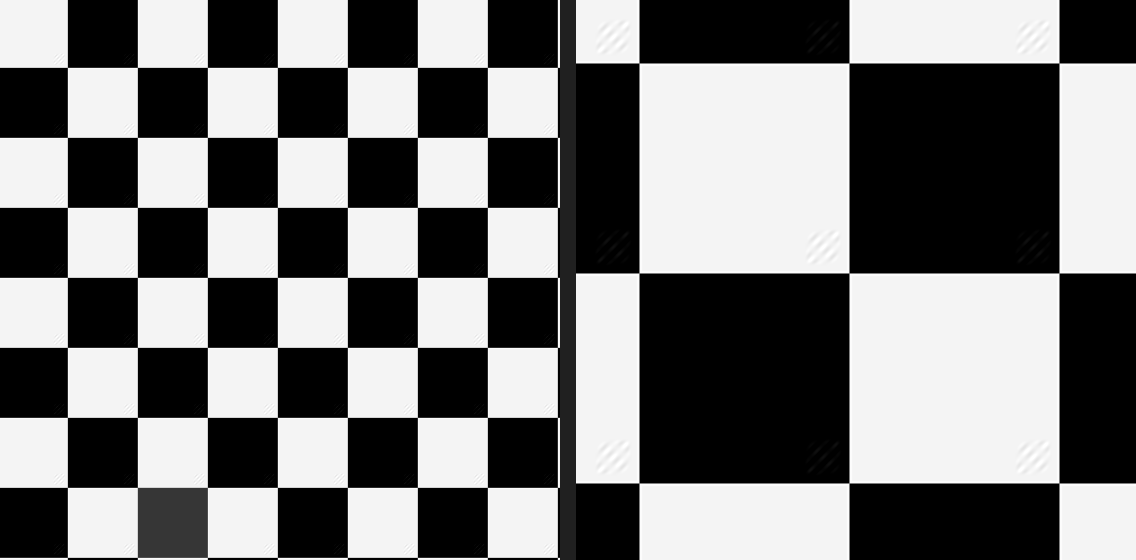
Left: the whole. Right: its middle third, enlarged.
Give the GLSL for this pattern, as a WebGL 2 fragment shader.

```glsl
#version 300 es
precision highp float;

#define CELLS 8.0
#define SHIFT vec2(0.031, -0.031)
#define ODD_CELL vec2(2.0, 0.0)
#define RIM_WIDTH 0.013
#define HATCH_CENTER vec2(0.875, 0.125)
#define HATCH_SIZE 0.09
#define HATCH_PITCH 0.06
#define HATCH_STRENGTH 0.06

uniform vec2 u_resolution;
out vec4 fragColor;

const vec3 BLACK = vec3(0.0);
const vec3 WHITE = vec3(0.955);
const vec3 RIM = vec3(0.99);
const vec3 CHARCOAL = vec3(0.21);
const float TAU = 6.28318;

// Signed distance to the nearest cell border, positive in even cells
vec2 signedBorder(vec2 p) {
    return 0.5 - abs(mod(p, 2.0) - 0.5) + step(1.5, mod(p, 2.0)) * (2.0 * mod(p, 2.0) - 3.0);
}

// Coverage of one cell, wrapped around the canvas
float cellMask(vec2 p, vec2 cell, vec2 pixel) {
    vec2 d = mod(p - cell - 0.5 + 0.5 * CELLS, CELLS) - 0.5 * CELLS;
    vec2 cover = clamp((0.5 - abs(d)) / pixel + 0.5, 0.0, 1.0);
    return cover.x * cover.y;
}

// Faint diagonal strokes in the lower right corner of a cell
float cornerHatch(vec2 local) {
    vec2 q = local - HATCH_CENTER;
    vec2 inside = smoothstep(HATCH_SIZE, HATCH_SIZE * 0.7, abs(q));
    float taper = smoothstep(0.14, 0.09, abs(q.x - q.y));
    float stroke = cos(TAU * (q.x - q.y) / HATCH_PITCH);
    float breaks = 0.65 + 0.35 * cos(TAU * (q.x + q.y) / (2.0 * HATCH_PITCH));
    return stroke * breaks * taper * inside.x * inside.y;
}

void main() {
    vec2 p = gl_FragCoord.xy / u_resolution * CELLS + SHIFT;
    vec2 pixel = CELLS / u_resolution;
    vec2 local = fract(p);

    // Checkerboard with smoothed borders
    vec2 side = clamp(2.0 * signedBorder(p) / pixel, -1.0, 1.0);
    float light = 0.5 - 0.5 * side.x * side.y;

    // Bright rim along the light cells
    vec2 border = 0.5 - abs(local - 0.5);
    vec2 past = smoothstep(RIM_WIDTH - 0.5 * pixel, RIM_WIDTH + 0.5 * pixel, border);
    vec3 lightColor = mix(RIM, WHITE, past.x * past.y);

    // One dark cell is charcoal
    vec3 darkColor = mix(BLACK, CHARCOAL, cellMask(p, ODD_CELL, pixel));

    // Corner marks, absent from the charcoal cell
    float hatch = cornerHatch(local) * HATCH_STRENGTH;
    float plain = 1.0 - cellMask(p, ODD_CELL, pixel);
    vec3 color = mix(darkColor, lightColor, light) + hatch * plain;

    fragColor = vec4(clamp(color, 0.0, 1.0), 1.0);
}
```
